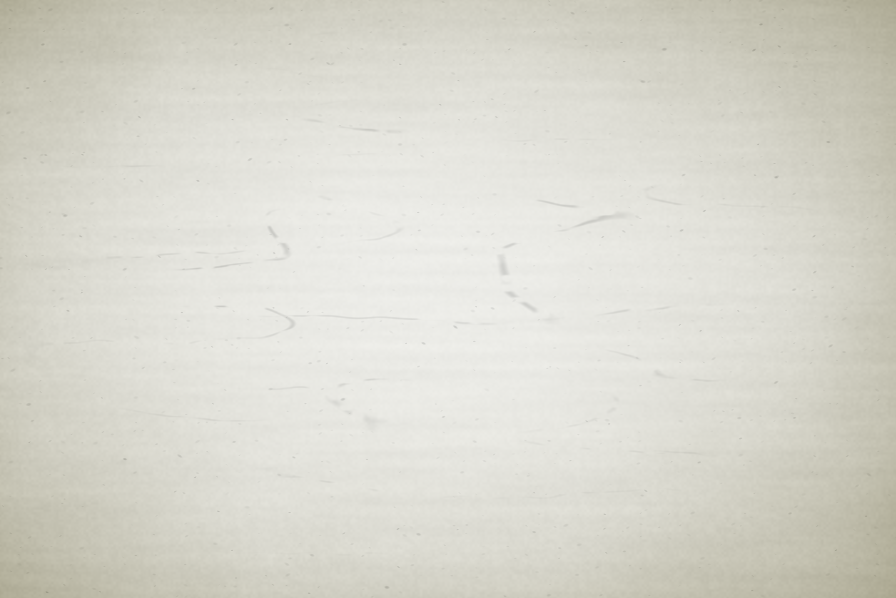
Write a WebGL 2 fragment shader that draws this texture.

```glsl
#version 300 es
precision highp float;
// Aged pale paper: an uneven elliptical vignette over a light sheet, with
// cloudy stains, faint horizontal fibres, broken hairline creases, small
// specks and fine grain, all layered from value noise.

uniform vec2 u_resolution;
out vec4 fragColor;

const vec3 LIGHT_PAPER = vec3(0.930, 0.930, 0.914);
const vec3 AGED_PAPER = vec3(0.740, 0.730, 0.660);
const vec3 INK_TINT = vec3(1.0, 0.99, 0.96);   // channel weights of dark marks
const vec2 GLOW_CENTER = vec2(0.475, 0.51);
const float VIGNETTE = 0.56;
const float EDGE_AGING = 0.13;
const float STAIN = 0.34;
const float FIBRE_DEPTH = 0.016;
const float GRAIN_DEPTH = 0.030;
const float CREASE_DEPTH = 0.105;
const float CREASE_WIDTH = 0.0026;
const float SPECK_DEPTH = 0.15;
const float SPECK_CHANCE = 0.17;

float hash(vec2 p) {
  return fract(sin(dot(p, vec2(127.1, 311.7))) * 43758.5);
}

float noise(vec2 p) {
  vec2 i = floor(p), f = fract(p);
  f = f * f * (3.0 - 2.0 * f);
  return mix(mix(hash(i), hash(i + vec2(1, 0)), f.x),
             mix(hash(i + vec2(0, 1)), hash(i + vec2(1, 1)), f.x), f.y);
}

float fbm(vec2 p) {
  float sum = 0.0, amp = 0.5;
  for (int i = 0; i < 5; i++) {
    sum += amp * noise(p);
    p = mat2(0.8, 0.6, -0.6, 0.8) * p * 2.03 + 17.3;
    amp *= 0.5;
  }
  return sum / 0.97;
}

// Thin wandering lines along the contours of stretched noise.
float creases(vec2 p, vec2 seed) {
  vec2 warped = p + vec2(0.0, 0.008 * noise(p * vec2(22.0, 30.0) + seed));
  float field = noise(warped * vec2(2.6, 17.0) + seed);
  float slope = max(fwidth(field) * u_resolution.y, 7.0);
  float dist = abs(field - 0.5) / slope;
  float line = 1.0 - smoothstep(0.0, CREASE_WIDTH, dist);
  float patches = smoothstep(0.48, 0.80, noise(p * vec2(5.0, 11.0) + seed.yx));
  float gaps = smoothstep(0.30, 0.75, noise(p * vec2(48.0, 110.0) + seed));
  return line * patches * gaps;
}

// Scattered flat flecks, at most one in each grid cell.
float specks(vec2 p, float cells, float seed) {
  vec2 g = p * cells, id = floor(g);
  vec2 key = id + seed;
  vec2 spot = 0.25 + 0.5 * vec2(hash(key + 3.1), hash(key + 7.7));
  vec2 d = (fract(g) - spot) / cells;
  d.y += d.x * (hash(key + 5.3) - 0.5);
  float radius = mix(0.0018, 0.0040, pow(hash(key + 9.2), 3.0));
  float shape = 1.0 - smoothstep(0.2, 1.0, length(d * vec2(0.65, 1.1)) / radius);
  float present = step(hash(key), SPECK_CHANCE);
  return shape * present * mix(0.2, 1.0, hash(key + 1.9));
}

void main() {
  vec2 uv = gl_FragCoord.xy / u_resolution;
  vec2 p = gl_FragCoord.xy / u_resolution.y;

  // Vignette with extra aging along the borders
  float r = length((uv - GLOW_CENTER) * 2.0);
  vec2 border = min(uv, 1.0 - uv) * vec2(1.5, 1.0);
  float rim = exp(-border.x / 0.06) + 0.6 * exp(-border.y / 0.05);
  float age = VIGNETTE * r * r + EDGE_AGING * rim;

  // Cloudy stains, stronger away from the bright middle
  float cloud = fbm(p * 2.6 + 4.7) - 0.5;
  float mottling = fbm(p * vec2(9.0, 13.0) + 31.0) - 0.5;
  age += STAIN * (cloud + 0.35 * mottling) * (0.25 + 0.75 * smoothstep(0.2, 1.1, r));
  vec3 color = mix(LIGHT_PAPER, AGED_PAPER, max(age, 0.0));

  // Horizontal fibres and fine grain
  float fibre = noise(p * vec2(3.0, 62.0) + 11.0)
              + 0.7 * noise(p * vec2(9.0, 140.0) + 53.0) - 0.85;
  float grain = 0.6 * noise(p * 240.0) + 0.4 * noise(p * 115.0 + 71.0) - 0.5;
  color += FIBRE_DEPTH * fibre;
  color += GRAIN_DEPTH * grain * (0.6 + 0.6 * smoothstep(0.3, 1.2, r));

  // Creases gather in the middle; specks lie everywhere
  float middle = 1.0 - smoothstep(0.45, 1.05, r);
  float marks = creases(p, vec2(2.3, 8.1)) + 0.7 * creases(p, vec2(37.9, 21.4));
  float flecks = specks(p, 32.0, 13.0) + 0.5 * specks(p + 0.37, 58.0, 41.0);
  float ink = CREASE_DEPTH * min(marks, 1.0) * middle + SPECK_DEPTH * 0.75 * flecks;
  color -= INK_TINT * ink;

  fragColor = vec4(clamp(color, 0.0, 1.0), 1.0);
}
```
